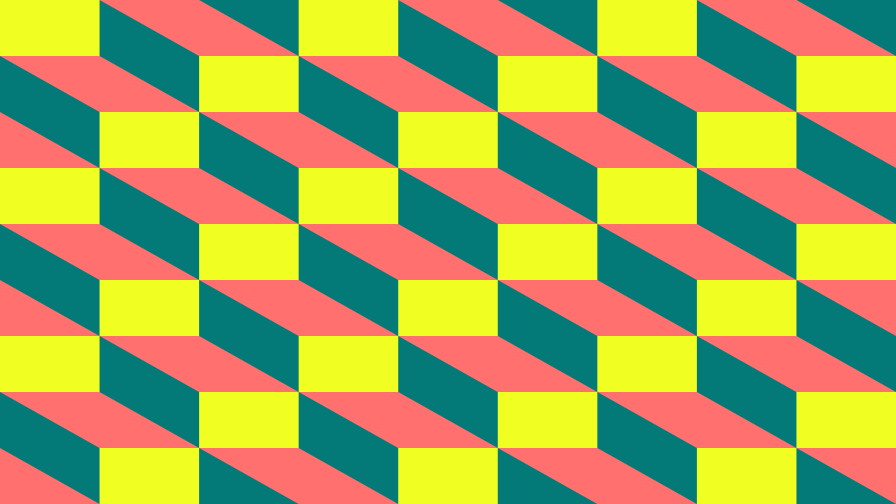
Write a Shadertoy shader that draws this pattern.

```glsl
// Seamless tumbling blocks: yellow faces with slanted teal and coral sides.
#define COLUMNS 9.0
#define ROWS 9.0
#define PERIOD 3.0
#define YELLOW vec3(0.94, 1.00, 0.13)
#define TEAL vec3(0.01, 0.48, 0.47)
#define CORAL vec3(1.00, 0.44, 0.43)

// Smoothed coverage of a unit-wide band that repeats every PERIOD cells
float band(float t, float start, float blur) {
    float halfPeriod = 0.5 * PERIOD;
    float offset = abs(mod(t - start - 0.5 + halfPeriod, PERIOD) - halfPeriod);
    return clamp((0.5 - offset) / blur + 0.5, 0.0, 1.0);
}

// One column of blocks; cell.y runs downward, pixel is a pixel's size in cells
vec3 columnColor(vec2 cell, float column, vec2 pixel) {
    float level = cell.y + column;
    float slantedLevel = level - (cell.x - column);
    vec3 color = mix(CORAL, TEAL, band(slantedLevel, 1.0, length(pixel)));
    return mix(color, YELLOW, band(level, 0.0, pixel.y));
}

void mainImage(out vec4 fragColor, in vec2 fragCoord) {
    vec2 grid = vec2(COLUMNS, ROWS);
    vec2 pixel = grid / iResolution.xy;
    vec2 cell = fragCoord * pixel;
    cell.y = ROWS - cell.y;

    // Blend the two columns on either side of the nearest vertical edge
    float edge = floor(cell.x + 0.5);
    float rightShare = clamp((cell.x - edge) / pixel.x + 0.5, 0.0, 1.0);
    vec3 left = columnColor(cell, edge - 1.0, pixel);
    vec3 right = columnColor(cell, edge, pixel);
    fragColor = vec4(mix(left, right, rightShare), 1.0);
}
```
